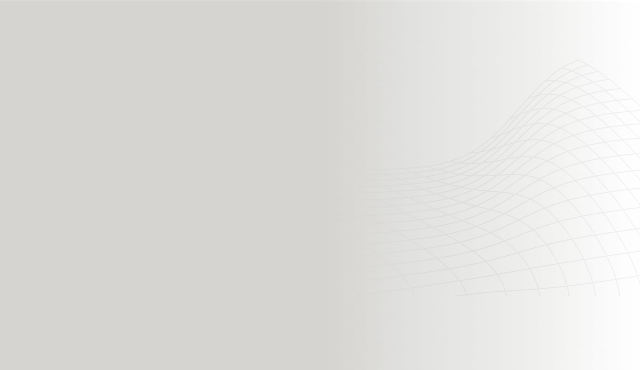
A WebGL 1 fragment shader for this background:

```glsl
precision highp float;
// Warm grey backdrop that brightens to white on the right, with a faint wire mesh.
// The mesh is a curved grid: two coordinate fields (rows, columns) whose whole
// numbers are drawn as thin lines. Light vertical bands and grain break the ramp.

uniform vec2 u_resolution;

const vec2 CANVAS = vec2(7.68, 4.46);   // working units, y pointing down
const float MESH_BOTTOM = 3.57;
const float LAST_COLUMN = 14.0;
const vec3 WARM_GREY = vec3(0.835, 0.831, 0.815);
const vec3 SOFT_GREY = vec3(0.880, 0.880, 0.873);
const vec3 PALE_GREY = vec3(0.936, 0.936, 0.932);
const vec3 NEAR_WHITE = vec3(0.996);

float hash(vec2 p) {
  vec3 q = fract(vec3(p.xyx) * 0.1031);
  q += dot(q, q.yzx + 33.33);
  return fract((q.x + q.y) * q.z);
}

// Height of the far edge: flat at the left, rising to a crest
float ridge(float x) {
  return 2.05 - 1.47 / (1.0 + exp((6.22 - x) / 0.32));
}

// Depth down the sheet: 0 on the ridge, 1 at the lower limit
float depthBelow(vec2 p, float limit) {
  float top = ridge(p.x);
  return (p.y - top) / (limit - top);
}

// Row index in x, column index in y
vec2 meshCoord(vec2 p) {
  float rowLimit = 3.6 - 0.15 * (p.x - 4.4);
  float row = 13.0 * log(1.0 + 2.0 * max(depthBelow(p, rowLimit), -0.2));
  float rise = clamp(1.0 - depthBelow(p, MESH_BOTTOM), 0.0, 1.2);
  float sweep = p.x + 2.32 * pow(rise, 1.5) - 4.97;
  return vec2(row, sweep * (1.3 + 0.46 * sweep));
}

// Thin line at each whole number of a field with the given slope
float gridLine(float value, float slope, float halfWidth, float pixel) {
  float dist = abs(fract(value - 0.5) - 0.5) / max(slope, 0.001);
  return 1.0 - smoothstep(halfWidth - 0.5 * pixel, halfWidth + 0.5 * pixel, dist);
}

float wireMesh(vec2 p, float pixel) {
  vec2 here = meshCoord(p);
  vec2 dx = (meshCoord(p + vec2(pixel, 0.0)) - here) / pixel;
  vec2 dy = (meshCoord(p + vec2(0.0, pixel)) - here) / pixel;
  float rows = gridLine(here.x, length(vec2(dx.x, dy.x)), 0.006, pixel);
  float columns = gridLine(here.y, length(vec2(dx.y, dy.y)), 0.006, pixel);

  // Trim to the ridge, the crest column and the lower edge
  float top = ridge(p.x);
  float inside = smoothstep(top - 0.02, top, p.y);
  inside *= 1.0 - smoothstep(LAST_COLUMN, LAST_COLUMN + 0.1, here.y);
  inside *= 1.0 - smoothstep(MESH_BOTTOM - 0.5 * pixel, MESH_BOTTOM + 0.5 * pixel, p.y);
  float fade = smoothstep(4.25, 5.9, p.x);
  return max(rows, columns * 0.9) * inside * mix(0.3, 1.0, fade) * smoothstep(4.2, 4.5, p.x);
}

// Horizontal ramp, flat over the left half
vec3 backdrop(float x) {
  vec3 color = mix(WARM_GREY, SOFT_GREY, clamp((x - 3.92) / 0.96, 0.0, 1.0));
  color = mix(color, PALE_GREY, clamp((x - 4.88) / 1.5, 0.0, 1.0));
  return mix(color, NEAR_WHITE, clamp((x - 6.38) / 1.2, 0.0, 1.0));
}

// Ramp position partly gathered into narrow vertical bands
float bandedX(float x, float width) {
  float cell = x / width;
  float stepped = (floor(cell) + smoothstep(0.35, 0.65, fract(cell))) * width;
  return mix(x, stepped, 0.6);
}

void main() {
  vec2 uv = gl_FragCoord.xy / u_resolution;
  vec2 p = vec2(uv.x, 1.0 - uv.y) * CANVAS;
  float pixel = CANVAS.x / u_resolution.x;

  // Ramp with slightly ragged bands
  float ragged = (hash(floor(p * vec2(8.0, 40.0))) - 0.5) * 0.06;
  vec3 color = backdrop(bandedX(p.x + ragged, 0.16));

  // Mesh lines, softly darker than the ramp
  color *= 1.0 - 0.05 * wireMesh(p, pixel);

  // Pale hairline along the top edge
  color += 0.02 * (1.0 - smoothstep(0.005, 0.025, p.y));
  gl_FragColor = vec4(min(color, 1.0), 1.0);
}
```
